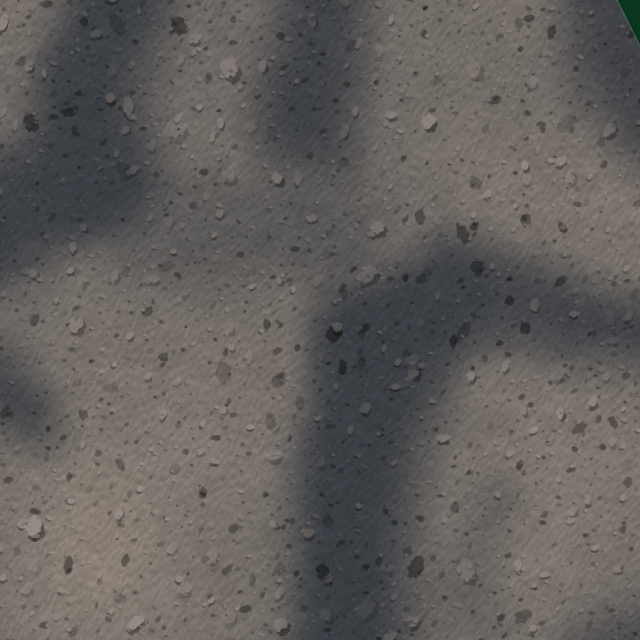
Reproduce this texture procedurally as a Shadertoy shader.

```glsl
const vec3 SHADE_COLOR = vec3(0.232, 0.245, 0.266);
const vec3 LIT_COLOR = vec3(0.540, 0.500, 0.462);
const vec3 STONE_COLOR = vec3(0.66, 0.62, 0.60);
const vec3 CORNER_COLOR = vec3(0.03, 0.21, 0.12);
const float PENUMBRA = 0.062;
const float WARP = 0.05;
const float SUN_LEVEL = 0.66;
const float GRAIN_CONTRAST = 0.13;
const float MOTTLE_CONTRAST = 0.10;
const float STONE_LEAN = -0.35;
const float STONE_EDGE = 0.0016;
const int STONE_LAYERS = 4;
const int SHADOW_COUNT = 11;

// Shadow bands: end points, then radius and depth
const vec4 BAND_ENDS[SHADOW_COUNT] = vec4[](
    vec4(0.18, 1.05, 0.13, 0.74), vec4(0.13, 0.71, -0.05, 0.62),
    vec4(0.50, 1.05, 0.47, 0.80), vec4(0.70, 0.54, 0.58, 0.48),
    vec4(0.59, 0.47, 0.53, -0.05), vec4(0.95, 1.02, 1.03, 0.80),
    vec4(0.82, 0.52, 1.05, 0.46), vec4(-0.03, 0.40, 0.02, 0.36),
    vec4(0.25, 0.65, 0.50, 0.64), vec4(0.72, 0.08, 0.78, 0.22),
    vec4(0.90, -0.03, 1.03, 0.0));
const vec2 BAND_SHAPE[SHADOW_COUNT] = vec2[](
    vec2(0.085, 0.96), vec2(0.075, 0.96), vec2(0.065, 0.92),
    vec2(0.095, 0.96), vec2(0.100, 1.00), vec2(0.075, 0.88),
    vec2(0.060, 0.88), vec2(0.060, 0.80), vec2(0.080, 0.45),
    vec2(0.045, 0.38), vec2(0.040, 0.75));

float hash(vec2 p) {
    return fract(sin(dot(p, vec2(127.1, 311.7))) * 43758.545);
}

float noise(vec2 p) {
    vec2 cell = floor(p);
    vec2 f = fract(p);
    f = f * f * (3.0 - 2.0 * f);
    float low = mix(hash(cell), hash(cell + vec2(1, 0)), f.x);
    float high = mix(hash(cell + vec2(0, 1)), hash(cell + vec2(1, 1)), f.x);
    return mix(low, high, f.y);
}

vec2 rotate(vec2 p, float angle) {
    float c = cos(angle), s = sin(angle);
    return vec2(c * p.x - s * p.y, s * p.x + c * p.y);
}

float capsule(vec2 p, vec2 a, vec2 b, float radius) {
    vec2 ab = b - a;
    float t = clamp(dot(p - a, ab) / dot(ab, ab), 0.0, 1.0);
    return length(p - a - ab * t) - radius;
}

float glow(vec2 p, vec2 center, float size) {
    vec2 d = (p - center) / size;
    return exp(-dot(d, d));
}

// Dappled light: 0 in full shadow, 1 in full sun
float sunlight(vec2 p) {
    float light = SUN_LEVEL + 0.28 * glow(p, vec2(0.10, 0.08), 0.32)
        + 0.22 * glow(p, vec2(0.80, 0.70), 0.16)
        + 0.10 * glow(p, vec2(0.88, 0.20), 0.20)
        + 0.22 * (noise(p * 6.0 + 4.0) - 0.5);
    vec2 q = p + WARP * (vec2(noise(p * 7.0), noise(p * 7.0 + 31.0)) - 0.5);
    for (int i = 0; i < SHADOW_COUNT; i++) {
        float d = capsule(q, BAND_ENDS[i].xy, BAND_ENDS[i].zw, BAND_SHAPE[i].x);
        light *= 1.0 - BAND_SHAPE[i].y * smoothstep(PENUMBRA, -PENUMBRA, d);
    }
    return light;
}

// Embossed fine grain, stretched along the lean of the stones
float grain(vec2 p) {
    vec2 q = rotate(p, -STONE_LEAN) * vec2(230.0, 120.0);
    return noise(q) - noise(q + vec2(0.5, -0.6));
}

// One stone or pit per grid cell: x is highlight, y is dark crevice
vec2 stones(vec2 p, float cells, float seed) {
    vec2 id = floor(p * cells);
    float kind = hash(id + seed);
    float size = mix(0.07, 0.17, pow(hash(id + seed + 5.3), 2.0)) / cells;
    vec2 jitter = vec2(hash(id + seed + 1.7), hash(id + seed + 2.9));
    vec2 q = p - (id + mix(vec2(0.3), vec2(0.7), jitter)) / cells;
    float angle = STONE_LEAN + 1.8 * (hash(id + seed + 8.1) - 0.5);
    vec2 stretch = vec2(1.0, mix(0.5, 0.9, jitter.x));
    float bump = 0.5 * size * (noise(p * 200.0) - 0.5);
    float body = length(rotate(q, -angle) * stretch) - size + bump;
    vec2 shift = size * vec2(0.5, -0.8);
    float crevice = length(rotate(q - shift, -angle) * stretch) - size + bump;
    float isStone = step(0.72, kind);
    float isPit = step(0.45, kind) * (1.0 - isStone);
    float top = smoothstep(STONE_EDGE, -STONE_EDGE, body);
    float dark = smoothstep(STONE_EDGE, -STONE_EDGE, crevice);
    float strength = mix(0.25, 1.0, hash(id + seed + 6.6));
    return strength * vec2(top * isStone, dark * (isPit + isStone * (1.0 - top)));
}

void mainImage(out vec4 fragColor, in vec2 fragCoord) {
    vec2 p = fragCoord / iResolution.xy;
    float light = sunlight(p);
    vec3 color = mix(SHADE_COLOR, LIT_COLOR, light);

    // Ground texture
    color *= 1.0 + GRAIN_CONTRAST * grain(p)
        + MOTTLE_CONTRAST * (noise(p * 55.0) * 0.6 + noise(p * 24.0) * 0.4 - 0.5);

    // Scattered stones and pits, from coarse to fine
    float cells = 13.0;
    for (int i = 0; i < STONE_LAYERS; i++) {
        float seed = 17.0 * float(i + 1);
        vec2 mark = stones(rotate(p, 0.4 * float(i)) + 3.0, cells, seed);
        color *= 1.0 - 0.38 * mark.y;
        color = mix(color, STONE_COLOR * mix(0.62, 1.0, light), 0.62 * mark.x);
        cells *= 1.65;
    }

    // Green corner with a thin pale rim
    float corner = dot(p - vec2(0.964, 1.0), normalize(vec2(2.0, 1.0)));
    color = mix(color, vec3(0.42, 0.46, 0.43), 0.5 * smoothstep(0.002, 0.0, abs(corner)));
    color = mix(color, CORNER_COLOR, smoothstep(0.0, 0.002, corner));
    fragColor = vec4(color, 1.0);
}
```
